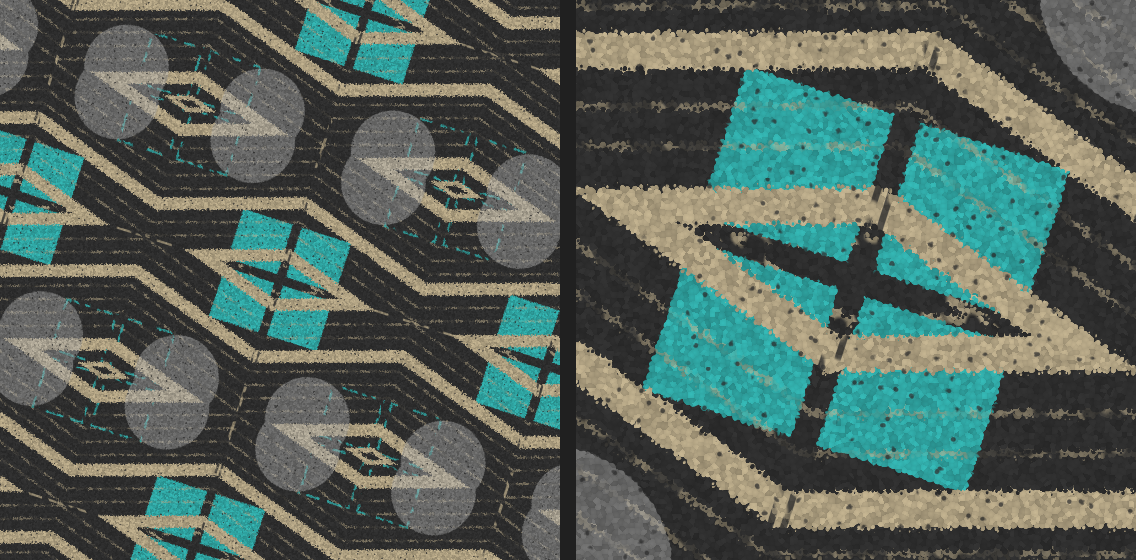
Left, the full canvas; right, a detail of the centre.
A WebGL 2 fragment shader for this pattern:

```glsl
#version 300 es
precision highp float;

#define REPEATS 2.0       // cells per canvas side
#define TILT 0.3115       // lattice rotation, radians
#define SLOPE 0.323       // rise of the zigzag bands
#define LINE_GAP 0.05     // spacing of the thin contour lines
#define GRAIN 310.0       // pile tufts per canvas side
#define FLECKS 115.0      // dark fleck sites per canvas side
#define ROUGHNESS 0.011   // edge wobble, in cells
#define CHARCOAL vec3(0.175, 0.175, 0.175)
#define SAND vec3(0.67, 0.615, 0.495)
#define TEAL vec3(0.18, 0.63, 0.62)
#define VEIL vec3(0.62, 0.62, 0.615)

uniform vec2 u_resolution;
out vec4 fragColor;

float aa;  // half a pixel and a bit, in cells

vec3 hash3(vec2 p) {
  vec3 q = fract(p.xyx * vec3(0.1031, 0.1030, 0.0973));
  q += dot(q, q.yxz + 33.33);
  return fract((q.xxy + q.yzz) * q.zyx);
}

// Cellular noise: distance to the nearest site, and its random value
vec2 cellular(vec2 p) {
  vec2 base = floor(p), best = vec2(9.0, 0.0);
  for (int j = -1; j <= 1; j++) {
    for (int i = -1; i <= 1; i++) {
      vec2 site = base + vec2(i, j);
      vec3 h = hash3(site + 500.0);
      float d = length(site + h.xy - p);
      if (d < best.x) best = vec2(d, h.z);
    }
  }
  return best;
}

float inside(float d) { return 1.0 - smoothstep(-aa, aa, d); }
float band(float x, float lo, float hi) { return inside(lo - x) * inside(x - hi); }
float stroke(float x, float halfWidth) { return inside(abs(x) - halfWidth); }

// Two-by-two block of squares with a narrow cross between them
float quarteredSquare(vec2 p) {
  vec2 q = abs(p - 0.109) - 0.093;
  return max(q.x, q.y);
}

// Layered sines that break the thin lines into dashes
float dashes(vec2 p) {
  float w = sin(p.x * 71.0 + 2.0 * sin(p.y * 47.0)) + sin(p.y * 83.0 + 2.0 * sin(p.x * 53.0))
          + 0.7 * sin(p.x * 163.0 - p.y * 137.0);
  return smoothstep(-0.5, 0.4, w);
}

void main() {
  float side = min(u_resolution.x, u_resolution.y);
  vec2 p = (gl_FragCoord.xy - 0.5 * u_resolution) / side;
  aa = 0.75 * REPEATS / side;

  // Tilted square lattice, y pointing down
  float c = cos(TILT), s = sin(TILT);
  vec2 lattice = REPEATS * vec2(c * p.x - s * p.y, -s * p.x - c * p.y);

  // Rough pile edges
  vec2 tuft = cellular(p * GRAIN);
  vec2 fleck = cellular(p * FLECKS);
  float wobble = ROUGHNESS * (tuft.x - 0.4 + 0.4 * (tuft.y - 0.5));
  float broken = dashes(lattice);

  // Offsets from the square motif and from the disc motif
  vec2 fromSquare = abs(fract(lattice + 0.5) - 0.5);
  vec2 fromDisc = 0.5 - fromSquare;
  float lozenge = fromSquare.y + SLOPE * fromSquare.x + wobble;
  float discLozenge = fromDisc.y + SLOPE * fromDisc.x + wobble;
  vec3 color = CHARCOAL;

  // Filled squares over a slim lozenge line
  color = mix(color, SAND, 0.8 * broken * stroke(lozenge - 0.051, 0.006));
  color = mix(color, TEAL, inside(quarteredSquare(fromSquare) + 0.5 * wobble));

  // Thin broken contour lines between the bands
  float start = lozenge < 0.29 ? 0.168 : 0.344;
  float contour = (fract((lozenge - start) / LINE_GAP + 0.5) - 0.5) * LINE_GAP;
  float contours = stroke(contour, 0.0035) * band(lozenge, 0.14, 0.52);
  color = mix(color, SAND, contours * (0.12 + 0.43 * broken));

  // Dashed seams where the zigzags meet
  float seams = max(stroke(fromSquare.x, 0.005) * inside(fromDisc.y - 0.1),
                    stroke(fromSquare.y, 0.004) * inside(fromDisc.x - 0.16));
  color = mix(color, SAND, 0.75 * seams * broken);

  // Broken outline of the squares around the disc motif
  float outline = stroke(quarteredSquare(fromDisc) + 0.5 * wobble, 0.004);
  color = mix(color, TEAL, 0.85 * outline * broken);

  // Wide sand bands and nested lozenges
  float sand = max(band(lozenge, 0.070, 0.116), band(lozenge, 0.265, 0.311));
  sand = max(sand, max(band(discLozenge, 0.075, 0.121), band(discLozenge, 0.014, 0.032)));
  sand *= 1.0 - 0.8 * broken * stroke(fromSquare.x - 0.008, 0.004);
  color = mix(color, SAND, sand);

  // Translucent paired discs
  float disc = length(fromDisc - vec2(0.255, 0.056)) - 0.151;
  color = mix(color, VEIL, 0.5 * inside(disc + 0.3 * wobble));

  // Dark flecks and pile grain
  float spot = smoothstep(0.72, 0.76, fleck.y) * (1.0 - smoothstep(0.16, 0.32, fleck.x + 0.2 * tuft.x));
  color = mix(color, CHARCOAL, 0.75 * spot);
  color *= 0.88 + 0.26 * tuft.y - 0.1 * (tuft.x - 0.4);
  fragColor = vec4(color, 1.0);
}
```
